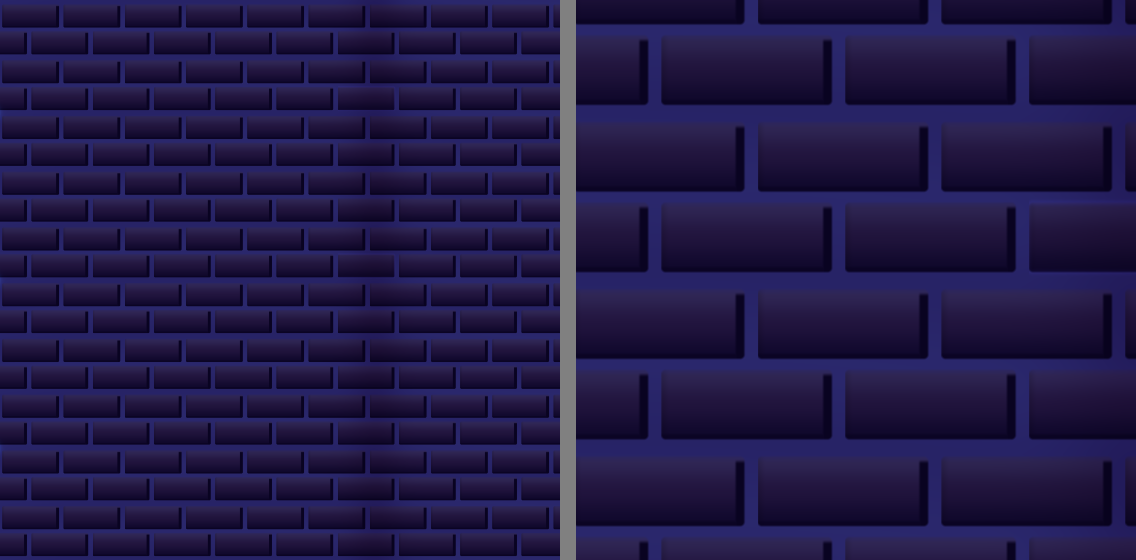
Left, the full canvas; right, a detail of the centre.
A WebGL 2 fragment shader for this pattern:

```glsl
#version 300 es
precision highp float;
// Indigo brick wall: twenty staggered courses of glossy dark bricks in blue mortar.

uniform vec2 u_resolution;
out vec4 outColor;

float hash(vec2 p) {
    return fract(sin(dot(p, vec2(41.3, 289.1))) * 4375.5);
}

float roundedBox(vec2 p, vec2 halfSize, float radius) {
    vec2 d = abs(p) - halfSize + radius;
    return length(max(d, 0.0)) + min(max(d.x, d.y), 0.0) - radius;
}

void main() {
    // Design grid: the canvas is 768 units wide, y runs downward
    vec2 uv = gl_FragCoord.xy / u_resolution;
    vec2 p = vec2(uv.x, 1.0 - uv.y) * 768.0;
    float soft = max(0.7, 768.0 / u_resolution.y * 0.6);

    // Courses come in pairs, the second shifted by half a brick
    float pairY = p.y - 4.0;
    float pair = floor(pairY / 76.45);
    float y = pairY - pair * 76.45;
    float odd = step(36.3, y);
    float row = pair * 2.0 + odd;
    float shiftedX = p.x - mix(3.0, 43.0, odd);
    float column = floor(shiftedX / 84.0);
    vec2 size = vec2(78.0, 31.8);
    vec2 local = vec2(shiftedX - column * 84.0, y - 2.0 - odd * 36.8);
    vec2 t = clamp(local / size, 0.0, 1.0);

    // Mortar, a little duller along some of the bed joints
    float bed = 0.5 + 0.5 * sin(p.y * 0.082 + 2.0 * sin(p.x * 0.006));
    vec3 mortar = mix(vec3(0.165, 0.155, 0.425), vec3(0.145, 0.125, 0.385), bed * 0.6);

    // Brick face, fading from violet at the top to near black
    vec3 face = mix(vec3(0.185, 0.15, 0.33), vec3(0.13, 0.08, 0.24), smoothstep(0.0, 0.52, t.y));
    face = mix(face, vec3(0.06, 0.03, 0.17), smoothstep(0.42, 1.0, t.y));
    face *= 0.98 + 0.05 * hash(vec2(column, row));
    face *= 1.0 - 0.12 * smoothstep(4.0, 0.0, local.x);

    // Shadow on the right and lower edges, missing on two pale-rimmed bricks
    float worn = float(column == 5.0 && mod(row, 6.0) == 3.0 && row < 12.0);
    float side = smoothstep(73.2, 74.8, local.x) * smoothstep(1.0, 3.5, local.y);
    float base = smoothstep(28.6, 30.4, local.y);
    float shadow = max(side, base * 0.75) * (1.0 - worn * 0.85);
    face = mix(face, vec3(0.035, 0.012, 0.13), shadow);

    // Join brick and mortar, with a soft blue glow along the upper rim
    float dist = roundedBox(local - size * 0.5, size * 0.5, 2.0);
    float rim = smoothstep(3.0, 0.0, local.y) * (1.0 - side);
    face = mix(face, mortar, rim * 0.4);
    vec3 color = mix(face, mortar, smoothstep(-soft, soft, dist));
    color += vec3(0.015, 0.015, 0.05) * worn * exp(-dist * dist * 0.7);

    // Dim upright band right of the middle and faint glows at the left edge
    float band = exp(-pow((uv.x - 0.67) / 0.045, 2.0));
    color *= 1.0 - band * vec3(0.14, 0.25, 0.13);
    float glowY = mod(p.y - 40.0, 230.0) - 115.0;
    color += vec3(0.02, 0.06, 0.12) * exp(-p.x * 0.4 - glowY * glowY * 0.012);

    outColor = vec4(color, 1.0);
}
```
